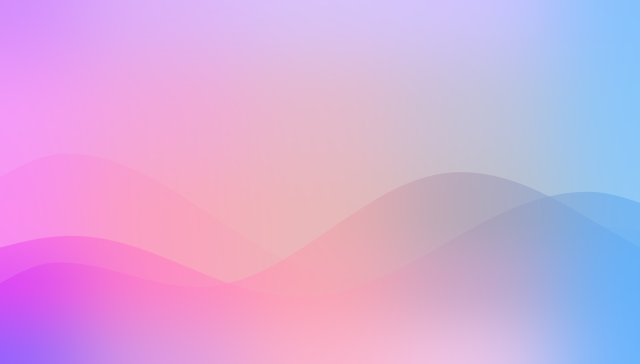
This background is drawn by a Shadertoy shader. Its source:

```glsl
// Pastel backdrop with three translucent waves crossing in the lower half.
// Two smooth colour fields (sky and ground) are blended; every wave is a chain
// of half cosines between crests and troughs that lets more ground show through.

#define COLUMN_FOCUS 40.0   // higher = tighter colour columns
#define FAINT_ALPHA  0.16   // opacity of the faint wave
#define SWELL_ALPHA  0.60   // opacity of the two strong waves
#define EDGE_WIDTH   1.4    // soft edge, in output samples

// Five colours spread evenly from left to right, blended by Gaussian weights
vec3 ramp(vec3 colours[5], float x) {
    vec3 sum = vec3(0.0);
    float total = 0.0;
    for (int i = 0; i < 5; i++) {
        float d = x - float(i) * 0.25;
        float weight = exp(-COLUMN_FOCUS * d * d);
        sum += weight * colours[i];
        total += weight;
    }
    return sum / total;
}

// Upper field: lilac top, pink centre left, blue right
vec3 skyColour(vec2 p) {
    vec3 top = ramp(vec3[5](vec3(0.83, 0.54, 0.99), vec3(0.87, 0.70, 0.97),
        vec3(0.85, 0.77, 0.97), vec3(0.82, 0.77, 0.99), vec3(0.50, 0.76, 0.99)), p.x);
    vec3 middle = ramp(vec3[5](vec3(0.96, 0.60, 0.98), vec3(0.95, 0.66, 0.85),
        vec3(0.90, 0.73, 0.79), vec3(0.77, 0.76, 0.84), vec3(0.52, 0.78, 0.99)), p.x);
    vec3 low = ramp(vec3[5](vec3(0.98, 0.58, 0.96), vec3(0.98, 0.66, 0.74),
        vec3(0.92, 0.72, 0.72), vec3(0.76, 0.74, 0.76), vec3(0.55, 0.79, 0.98)), p.x);
    vec3 colour = mix(low, middle, smoothstep(0.38, 0.72, p.y));
    return mix(colour, top, smoothstep(0.66, 1.02, p.y));
}

// Lower field: violet corner, magenta and rose, fading to blue
vec3 groundColour(vec2 p) {
    vec3 high = ramp(vec3[5](vec3(0.98, 0.34, 0.92), vec3(1.00, 0.50, 0.74),
        vec3(0.95, 0.65, 0.67), vec3(0.66, 0.61, 0.70), vec3(0.36, 0.68, 0.97)), p.x);
    vec3 middle = ramp(vec3[5](vec3(0.84, 0.22, 0.97), vec3(1.00, 0.50, 0.78),
        vec3(1.00, 0.63, 0.69), vec3(0.78, 0.64, 0.78), vec3(0.34, 0.69, 1.00)), p.x);
    vec3 bottom = ramp(vec3[5](vec3(0.50, 0.34, 1.00), vec3(0.86, 0.60, 0.90),
        vec3(1.00, 0.70, 0.79), vec3(0.96, 0.78, 0.93), vec3(0.36, 0.69, 1.00)), p.x);
    vec3 colour = mix(bottom, middle, smoothstep(-0.02, 0.25, p.y));
    return mix(colour, high, smoothstep(0.21, 0.42, p.y));
}

// Height of a wave whose turning points are given from left to right
float waveHeight(vec2 turns[5], float x) {
    float height = turns[0].y;
    for (int i = 0; i < 4; i++) {
        float t = clamp((x - turns[i].x) / (turns[i + 1].x - turns[i].x), 0.0, 1.0);
        float ease = 0.5 - 0.5 * cos(3.14159 * t);
        height += (turns[i + 1].y - turns[i].y) * ease;
    }
    return height;
}

// Coverage below a wave, with a smooth edge
float below(vec2 turns[5], vec2 p) {
    float soft = EDGE_WIDTH / iResolution.y;
    return smoothstep(-0.5 * soft, 0.5 * soft, waveHeight(turns, p.x) - p.y);
}

void mainImage(out vec4 fragColor, in vec2 fragCoord) {
    vec2 p = fragCoord / iResolution.xy;

    // Turning points of the three waves
    vec2 faintWave[5] = vec2[5](vec2(-0.091, 0.463), vec2(0.104, 0.578),
        vec2(0.560, 0.235), vec2(0.938, 0.377), vec2(1.063, 0.358));
    vec2 rightSwell[5] = vec2[5](vec2(-0.111, 0.288), vec2(0.111, 0.352),
        vec2(0.469, 0.185), vec2(0.918, 0.473), vec2(1.082, 0.413));
    vec2 centreSwell[5] = vec2[5](vec2(-0.091, 0.164), vec2(0.091, 0.279),
        vec2(0.310, 0.212), vec2(0.720, 0.527), vec2(1.146, 0.247));

    // Each wave hides part of the remaining sky
    float skyShare = 1.0 - FAINT_ALPHA * below(faintWave, p);
    skyShare *= 1.0 - SWELL_ALPHA * below(rightSwell, p);
    skyShare *= 1.0 - SWELL_ALPHA * below(centreSwell, p);

    fragColor = vec4(mix(groundColour(p), skyColour(p), skyShare), 1.0);
}
```
